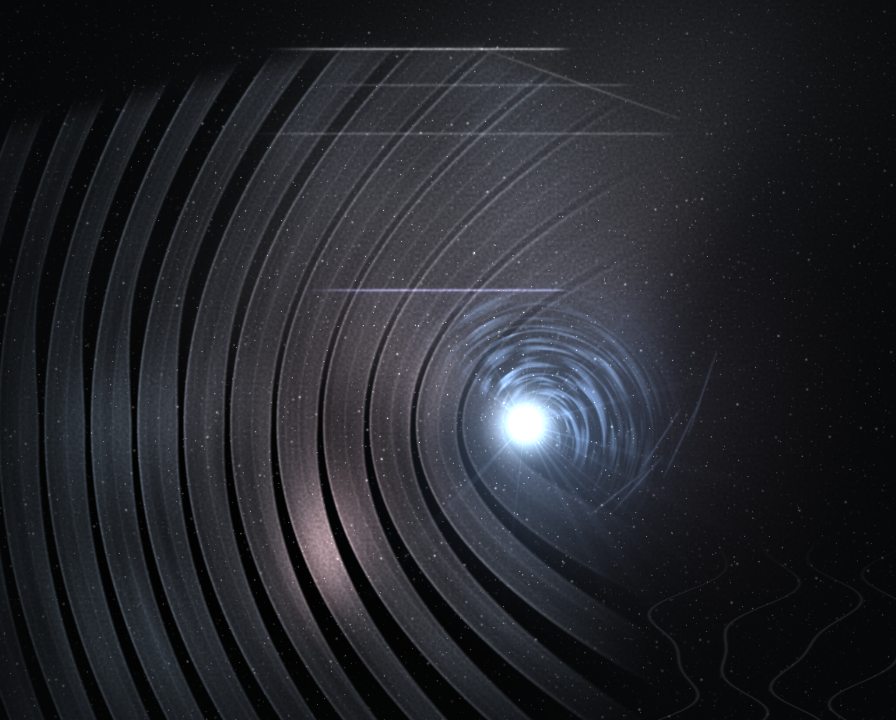
Reproduce this background procedurally as a Shadertoy shader.

```glsl
const vec2 CORE = vec2(0.729, 0.411);
const float RIB_STEP = 0.0645;
const vec3 STEEL = vec3(0.15, 0.178, 0.205);
const vec3 ROSE = vec3(0.255, 0.222, 0.235);
const vec3 ICE = vec3(0.5, 0.65, 0.86);
const vec3 SILVER = vec3(0.36, 0.37, 0.38);

float hash(vec2 p) {
  return fract(sin(dot(p, vec2(127.1, 311.7))) * 43758.5);
}

vec2 gradient(vec2 cell) {
  float a = 6.2832 * hash(cell);
  return vec2(cos(a), sin(a));
}

float noise(vec2 p) {
  vec2 i = floor(p), f = p - i;
  vec2 u = f * f * (3.0 - 2.0 * f);
  vec2 e = vec2(0, 1);
  float low = mix(dot(gradient(i), f), dot(gradient(i + e.yx), f - e.yx), u.x);
  float high = mix(dot(gradient(i + e), f - e), dot(gradient(i + e.yy), f - e.yy), u.x);
  return mix(low, high, u.y);
}

float bell(float x, float width) {
  return exp(-x * x / (width * width));
}

float glow(vec2 p, vec2 center, vec2 size) {
  vec2 q = (p - center) / size;
  return exp(-dot(q, q));
}

float segment(vec2 p, vec2 a, vec2 b, float width) {
  vec2 ab = b - a;
  float h = clamp(dot(p - a, ab) / dot(ab, ab), 0.0, 1.0);
  return bell(length(p - a - ab * h), width) * (0.35 + 2.6 * h * (1.0 - h));
}

// Horizontal blade with a soft veil hanging below it
float blade(vec2 p, float y, float x0, float x1) {
  float span = smoothstep(x0, x0 + 0.12, p.x) * smoothstep(x1, x1 - 0.04, p.x);
  float veil = exp(-max(y - p.y, 0.0) / 0.025) * step(p.y, y);
  return span * (bell(p.y - y, 0.002) + 0.13 * veil);
}

// x: translucent body, y: bright rims
vec2 rib(float s, float width) {
  float t = 1.0 - fract(s);
  float body = smoothstep(0.0, 0.05, t) * smoothstep(width + 0.03, width - 0.05, t);
  float rims = bell(t - 0.05, 0.03) + 0.55 * bell(t - width + 0.03, 0.03);
  return vec2(body * (0.85 + 0.25 * t), rims);
}

float stars(vec2 p, float scale, float density) {
  vec2 cell = floor(p * scale);
  vec2 offset = 0.25 + 0.5 * vec2(hash(cell + 3.7), hash(cell + 9.2));
  float spot = bell(length(fract(p * scale) - offset), 0.16);
  return spot * step(1.0 - density, hash(cell + scale)) * (0.2 + pow(hash(cell + 5.1), 4.0));
}

void mainImage(out vec4 fragColor, in vec2 fragCoord) {
  vec2 p = fragCoord / iResolution.y;
  vec2 q = p - CORE;
  float r = length(q);
  float angle = atan(q.y, q.x);
  vec2 dir = q / max(r, 0.0001);
  float above = smoothstep(-0.02, 0.22, q.y);
  float below = max(-q.y, 0.0);

  // Dim sky and hazes
  vec3 color = vec3(0.024, 0.027, 0.031);
  color += vec3(0.065, 0.072, 0.078) * glow(p, vec2(0.92, 0.9), vec2(0.3, 0.25));
  color += vec3(0.09, 0.08, 0.098) * glow(p, vec2(0.91, 0.47), vec2(0.2, 0.26));
  float slant = p.x - 0.855 - 0.54 * (p.y - 0.516);
  float haze = glow(p, vec2(0.7, 0.63), vec2(0.36, 0.3)) * smoothstep(0.12, -0.08, slant);
  color += vec3(0.16, 0.152, 0.165) * haze * smoothstep(0.33, 0.5, p.y);

  // Nested curved ribs, indexed by their distance left of the core
  float d = 0.5 * (sqrt(q.x * q.x + 1.52 * q.y * q.y) - q.x);
  float s = (d - 0.0887) / RIB_STEP;
  float outer = smoothstep(3.5, 7.5, s);
  float roof = min(min(0.821 + 0.245 * p.x, 0.932), 1.168 - 0.353 * p.x);
  float reach = smoothstep(roof + 0.02, roof - 0.03, p.y);
  reach *= smoothstep(-1.05, -0.8, s) * smoothstep(0.93, 0.66, p.x);
  reach *= 0.35 + 0.65 * smoothstep(-0.05, 0.2, p.x);
  reach *= 1.0 - 0.4 * smoothstep(0.2, 0.42, below);
  reach *= 1.0 - 0.6 * smoothstep(0.6, -0.2, s) * (1.0 - above);
  vec2 ribs = rib(s, 0.92 - below * mix(0.95, 0.5, outer) - 0.32 * above * outer);
  vec2 inner = rib(s + 0.45, 0.8);
  float fibers = 1.0 + 0.45 * noise(vec2(s, p.y) * 4.0) + 0.6 * noise(p * 6.0);
  vec3 tint = mix(STEEL, ROSE, glow(p, vec2(0.52, 0.42), vec2(0.24, 0.32)));
  float veil = above * (1.0 - 0.75 * outer);
  float body = mix(ribs.x, 0.75 + 0.25 * ribs.x, 0.85 * veil);
  color *= 1.0 - reach * (1.0 - ribs.x) * mix(0.75, 0.1, veil);
  color += tint * reach * body * fibers * (0.82 - 0.35 * above);
  color += (tint + 0.06) * reach * (0.58 * ribs.y + 0.17 * inner.y);
  color += vec3(0.42, 0.33, 0.34) * ribs.x * glow(p, vec2(0.45, 0.235), vec2(0.055, 0.085));

  // Blades and the slanted roof edge
  color += SILVER * blade(p, 0.932, 0.36, 0.8);
  color += 0.3 * SILVER * blade(p, 0.882, 0.42, 0.89);
  color += 0.35 * SILVER * blade(p, 0.8145, 0.33, 0.945);
  color += vec3(0.3, 0.29, 0.42) * blade(p, 0.597, 0.41, 0.8);
  color += 0.12 * segment(p, vec2(0.661, 0.935), vec2(0.944, 0.835), 0.002);

  // Grain
  color *= 1.0 + 0.22 * noise(p * 230.0);

  // Swirling arcs in several fine layers, and faint spokes
  float sector = smoothstep(-0.25, 0.55, dot(dir, vec2(0.6, 0.8)));
  sector *= smoothstep(0.025, 0.06, r) * smoothstep(0.23, 0.07, r);
  float swirl = 0.0;
  for (float k = 0.0; k < 3.0; k++) {
    vec2 wound = vec2(r * (95.0 + 50.0 * k) + angle * (2.2 + k), angle * (1.3 + 0.5 * k) + 7.0 * k);
    swirl += smoothstep(0.0, 0.55, noise(wound)) * (0.6 - 0.12 * k);
  }
  color *= 1.0 - 0.45 * sector;
  color += ICE * sector * (0.05 + 0.85 * swirl);
  color += 0.2 * ICE * smoothstep(0.1, 0.5, noise(dir * 13.0)) * exp(-r / 0.09);

  // Core and halo
  color += ICE * (0.6 * exp(-r / 0.06) + 0.19 * glow(p, vec2(0.75, 0.35), vec2(0.14)));
  color += 0.12 * ICE * glow(p, vec2(0.86, 0.5), vec2(0.07, 0.1));
  color += vec3(0.92, 1.05, 1.1) * bell(r, 0.035);

  // Blue sparks on the right and wavy threads below them
  for (float k = 0.0; k < 5.0; k++) {
    vec2 start = vec2(0.82 + 0.034 * k, 0.285 + 0.03 * k * hash(vec2(k, 2)));
    vec2 end = start + vec2(0.075 - 0.009 * k, 0.06 + 0.014 * k);
    color += 0.15 * ICE * segment(p, start, end, 0.0018);
    float bend = 0.04 * sin(p.y * 34.0 + k * 1.3) + 0.014 * sin(p.y * 71.0 + k);
    float x = 0.915 + 0.095 * k + bend + 0.25 * p.y;
    color += 0.24 * SILVER * smoothstep(0.27, 0.12, p.y) * bell(p.x - x, 0.0025);
  }

  // Scattered stars
  float crowd = 0.3 + 0.7 * glow(p, vec2(0.62, 0.5), vec2(0.45, 0.4));
  for (float k = 0.0; k < 3.0; k++) {
    color += 1.55 * SILVER * crowd * stars(p + 0.13 * k, 95.0 + 55.0 * k, 0.07 + 0.02 * k);
  }
  fragColor = vec4(clamp(color, 0.0, 1.0), 1.0);
}
```
